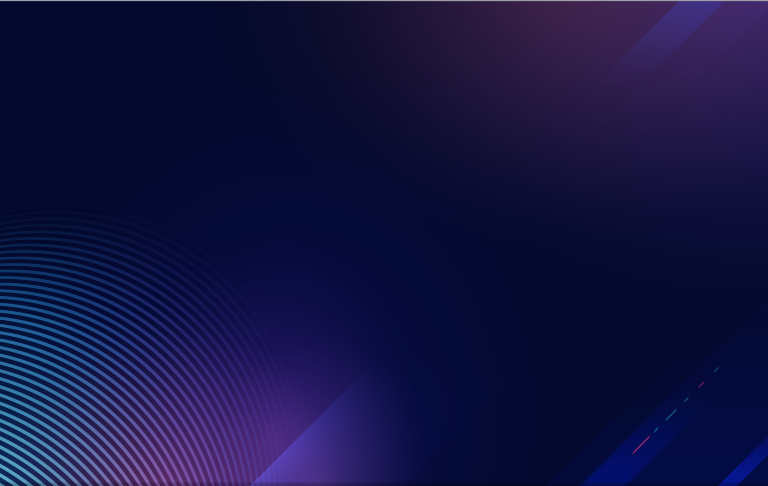
Reproduce this background procedurally as a WebGL 1 fragment shader.

```glsl
precision highp float;
// Navy backdrop with violet glows, a fan of curved lines and diagonal light beams.

uniform vec2 u_resolution;

// Soft elliptical falloff: 1 at the centre, 0 at the radii.
float glow(vec2 p, vec2 centre, vec2 radii) {
    return pow(max(1.0 - length((p - centre) / radii), 0.0), 1.3);
}

// Smooth-edged band between two values.
float band(float v, float lower, float upper, float soft) {
    return smoothstep(lower - soft, lower + soft, v)
         - smoothstep(upper - soft, upper + soft, v);
}

// Arcs of one circle repeated along a diagonal; returns line coverage.
float arcLines(vec2 p, float pixel) {
    const float radius = 0.506;
    const float pitch = 0.0171;
    vec2 dir = normalize(vec2(5.2, 6.6));
    vec2 q = p - vec2(0.118, 0.064);
    float along = dot(q, dir);
    float inside = along * along - dot(q, q) + radius * radius;
    if (inside <= 0.0) return 0.0;

    float shift = sqrt(inside) - along;
    float slant = max(dot(q + shift * dir, dir) / radius, 0.05);
    float offset = abs(fract(shift / pitch) - 0.5) * pitch * slant;
    float halfWidth = 0.21 * pitch * slant;
    float line = 1.0 - smoothstep(halfWidth - 0.6 * pixel, halfWidth + 0.6 * pixel, offset);
    return line * smoothstep(-0.05, 0.32, shift);
}

void main() {
    vec2 p = gl_FragCoord.xy / u_resolution.y;
    float pixel = 1.0 / u_resolution.y;
    float aspect = u_resolution.x / u_resolution.y;
    float diagonal = p.x - p.y;

    // Base and broad glows
    vec3 color = vec3(0.010, 0.034, 0.172);
    color += vec3(0.02, 0.015, 0.13) * glow(p, vec2(0.60, 0.15), vec2(0.62, 0.72));
    color += vec3(0.18, 0.10, 0.23) * glow(p, vec2(aspect, 1.0), vec2(0.95, 0.66));
    color += vec3(0.17, 0.06, 0.02) * glow(p, vec2(1.16, 1.04), vec2(0.76, 0.54));
    color += vec3(0.15, 0.05, 0.13) * glow(p, vec2(0.57, 0.10), vec2(0.30, 0.42));
    color += vec3(0.15, 0.09, 0.12) * glow(p, vec2(0.66, 0.0), vec2(0.24, 0.32));
    color += vec3(0.36, 0.14, 0.18) * glow(p, vec2(0.33, -0.04), vec2(0.38, 0.40));
    color += vec3(0.02, 0.11, 0.16) * glow(p, vec2(0.0, 0.02), vec2(0.28, 0.52));

    // Curved lines, blue at the left, lavender below and violet at the right
    vec3 lineColor = mix(vec3(0.10, 0.38, 0.64), vec3(0.26, 0.22, 0.62),
                         smoothstep(0.05, 0.46, p.x));
    lineColor = mix(lineColor, vec3(0.68, 0.44, 0.74),
                    0.85 * glow(p, vec2(0.32, -0.04), vec2(0.30, 0.36)));
    lineColor += vec3(0.34, 0.42, 0.24) * glow(p, vec2(0.0), vec2(0.36, 0.44));
    color = mix(color, lineColor, 0.82 * arcLines(p, pixel));

    // Lower centre beam, brightest along its left edge
    float beam = band(diagonal, 0.514, 0.833, pixel) * (1.0 - smoothstep(0.0, 0.28, p.y));
    float edgeLight = exp(-14.0 * max(diagonal - 0.514, 0.0));
    color += beam * mix(vec3(0.0, 0.0, 0.02), vec3(0.04, 0.10, 0.24), edgeLight);

    // Lower right beams
    float rise = 1.0 - smoothstep(0.0, 0.42, p.y);
    color += vec3(0.0, 0.005, 0.045) * rise * band(diagonal, 1.121, 2.0, pixel);
    color += vec3(0.0, 0.005, 0.05) * smoothstep(1.193 - pixel, 1.193 + pixel, diagonal)
           * (1.0 - 0.6 * smoothstep(0.0, 0.45, p.y));
    color += vec3(0.0, 0.015, 0.16) * band(diagonal, 1.193, 1.286, 0.012)
           * (1.0 - smoothstep(0.0, 0.20, p.y));
    color += vec3(0.01, 0.04, 0.30) * band(diagonal, 1.477, 1.516, pixel)
           * (1.0 - smoothstep(0.0, 0.16, p.y));

    // Upper right beams
    float drop = smoothstep(0.80, 1.02, p.y);
    color += vec3(0.0, 0.04, 0.14) * drop * band(diagonal, 0.399, 0.492, pixel);
    color += vec3(0.01, 0.01, 0.03) * drop * band(diagonal, 0.492, 0.60, pixel);

    // Broken streak of pink and cyan dashes
    for (int i = 0; i < 6; i++) {
        float n = float(i);
        float isPink = 1.0 - step(0.5, mod(n, 4.0));
        float halfLength = 0.004 + 0.013 * pow(abs(cos(n * 1.4)), 4.0) * (1.0 - n / 6.0);
        float dash = 1.0 - smoothstep(halfLength - pixel, halfLength + pixel,
                                      abs(p.x - 1.319 - 0.031 * n));
        dash *= 1.0 - smoothstep(0.0, 0.002 + pixel, abs(diagonal - 1.2346));
        vec3 dashColor = mix(vec3(0.10, 0.50, 0.65), vec3(0.75, 0.18, 0.45), isPink);
        color = mix(color, dashColor, dash * (0.75 - 0.06 * n));
    }

    // Pale top rim and shaded bottom rim
    color = mix(color, vec3(0.62, 0.62, 0.66), smoothstep(0.9985 - pixel, 0.9985, p.y));
    color *= 0.8 + 0.2 * smoothstep(0.004, 0.010, p.y);

    gl_FragColor = vec4(color, 1.0);
}
```
